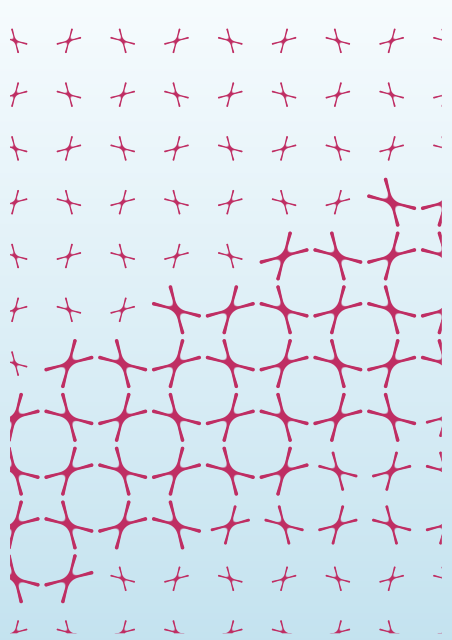
Write a Shadertoy shader that draws this pattern.

```glsl
// Rows of four-armed crimson stars, mirrored in a checkerboard, on a pale blue gradient.
// Each star is two crossed capsules joined by a smooth minimum; a slanted band of cells
// holds large stars, with medium ones below it and small ones elsewhere.

// Capsule through the origin with ends at +-tip, swelling toward both ends.
float armDistance(vec2 p, vec2 tip) {
    float h = clamp(dot(p, tip) / dot(tip, tip), -1.0, 1.0);
    return length(p - tip * h) - mix(0.022, 0.034, h * h);
}

float smoothMin(float a, float b, float k) {
    float h = max(k - abs(a - b), 0.0) / k;
    return min(a, b) - 0.25 * k * h * h;
}

float starDistance(vec2 p) {
    return smoothMin(armDistance(p, vec2(0.112, 0.422)),
                     armDistance(p, vec2(0.422, 0.112)), 0.15);
}

// Star size from its column (x) and row (y, counted from the top).
float starScale(vec2 cell) {
    float slant = cell.x + 2.0 * cell.y;
    if (slant < 12.5) return 0.5;
    if (slant < 21.5) return 1.0;
    return cell.y < 9.5 ? 0.8 : 0.5;
}

void mainImage(out vec4 fragColor, in vec2 fragCoord) {
    // Canvas heights, measured from the top left
    vec2 p = vec2(fragCoord.x, iResolution.y - fragCoord.y) / iResolution.y;
    float pixel = 1.0 / iResolution.y;
    vec3 color = mix(vec3(0.965, 0.985, 0.994), vec3(0.768, 0.888, 0.938), p.y);

    // Square grid, every other cell mirrored
    float pitch = 0.08405;
    vec2 grid = (p - vec2(0.0236, 0.0638)) / pitch;
    vec2 cell = floor(grid + 0.5);
    vec2 local = grid - cell;
    if (mod(cell.x + cell.y, 2.0) > 0.5) local.x = -local.x;

    float size = starScale(cell);
    float d = starDistance(local / size) * size * pitch;

    // Trim the stars at the left, right and bottom margins
    float trim = max(abs(p.x - 0.353) - 0.3373, p.y - 0.9896);
    d = max(d, trim);

    float ink = 1.0 - smoothstep(-0.6 * pixel, 0.6 * pixel, d);
    fragColor = vec4(mix(color, vec3(0.75, 0.18, 0.39), ink), 1.0);
}
```
